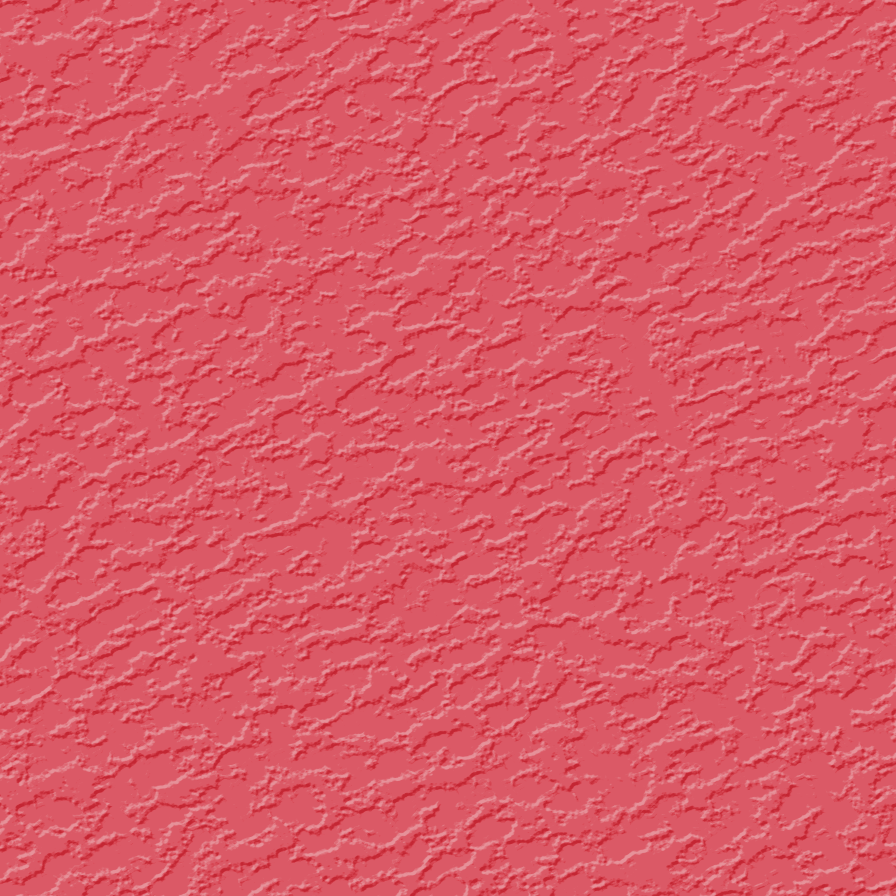
Reproduce this texture procedurally as a WebGL 1 fragment shader.

```glsl
precision highp float;
// Embossed red plaster: ragged, slanted plateaus lit from the upper left.
// Layered cellular noise is cut into soft-edged plateaus, and the height
// difference along the light direction picks highlight or shadow colours.

uniform vec2 u_resolution;

const vec3 FLAT_COLOR  = vec3(0.86, 0.35, 0.40);
const vec3 SHADE_COLOR = vec3(0.84, 0.27, 0.32);
const vec3 DEEP_COLOR  = vec3(0.77, 0.15, 0.20);
const vec3 LIGHT_COLOR = vec3(0.90, 0.57, 0.60);

const vec2  GRAIN_FREQ   = vec2(16.0, 34.0);  // cells along and across the grain
const vec2  OCTAVE_SCALE = vec2(2.25, 2.0);   // finer layers are less stretched
const float GRAIN_ANGLE  = 0.38;
const float OCTAVE_GAIN  = 0.62;
const float CUT_LEVEL    = 0.47;              // height where plateaus begin
const float CUT_SOFTNESS = 0.06;
const float EMBOSS_REACH = 0.0021;
const vec2  LIGHT_DIR    = vec2(-0.6, 0.8);
const float SHADE_STOP   = 0.4;               // slope that reaches SHADE_COLOR

vec2 hash2(vec2 cell) {
  vec2 q = vec2(dot(cell, vec2(127.1, 311.7)), dot(cell, vec2(269.5, 183.3)));
  return fract(sin(q) * 43758.5453);
}

// Distance to the nearest scattered cell point
float cellular(vec2 p) {
  vec2 cell = floor(p);
  vec2 local = p - cell;
  float nearest = 4.0;
  for (int y = -1; y <= 1; y++) {
    for (int x = -1; x <= 1; x++) {
      vec2 offset = vec2(float(x), float(y));
      vec2 d = offset + hash2(cell + offset) - local;
      nearest = min(nearest, dot(d, d));
    }
  }
  return sqrt(nearest);
}

// Plateau height from 0 to 1
float relief(vec2 uv) {
  float c = cos(GRAIN_ANGLE);
  float s = sin(GRAIN_ANGLE);
  vec2 p = vec2(c * uv.x + s * uv.y, c * uv.y - s * uv.x) * GRAIN_FREQ;
  float sum = 0.0;
  float total = 0.0;
  float weight = 1.0;
  for (int i = 0; i < 4; i++) {
    sum += weight * cellular(p);
    total += weight;
    weight *= OCTAVE_GAIN;
    p = p * OCTAVE_SCALE + vec2(17.3, 9.1);
  }
  return smoothstep(CUT_LEVEL - CUT_SOFTNESS, CUT_LEVEL + CUT_SOFTNESS, sum / total);
}

void main() {
  vec2 uv = gl_FragCoord.xy / min(u_resolution.x, u_resolution.y);

  // Positive slopes face the light
  vec2 reach = LIGHT_DIR * EMBOSS_REACH;
  float slope = relief(uv - reach) - relief(uv + reach);

  float lit = max(slope, 0.0);
  float shadow = max(-slope, 0.0);
  vec3 color = mix(FLAT_COLOR, LIGHT_COLOR, lit);
  color = mix(color, SHADE_COLOR, clamp(shadow / SHADE_STOP, 0.0, 1.0));
  color = mix(color, DEEP_COLOR, clamp((shadow - SHADE_STOP) / (1.0 - SHADE_STOP), 0.0, 1.0));
  gl_FragColor = vec4(color, 1.0);
}
```
